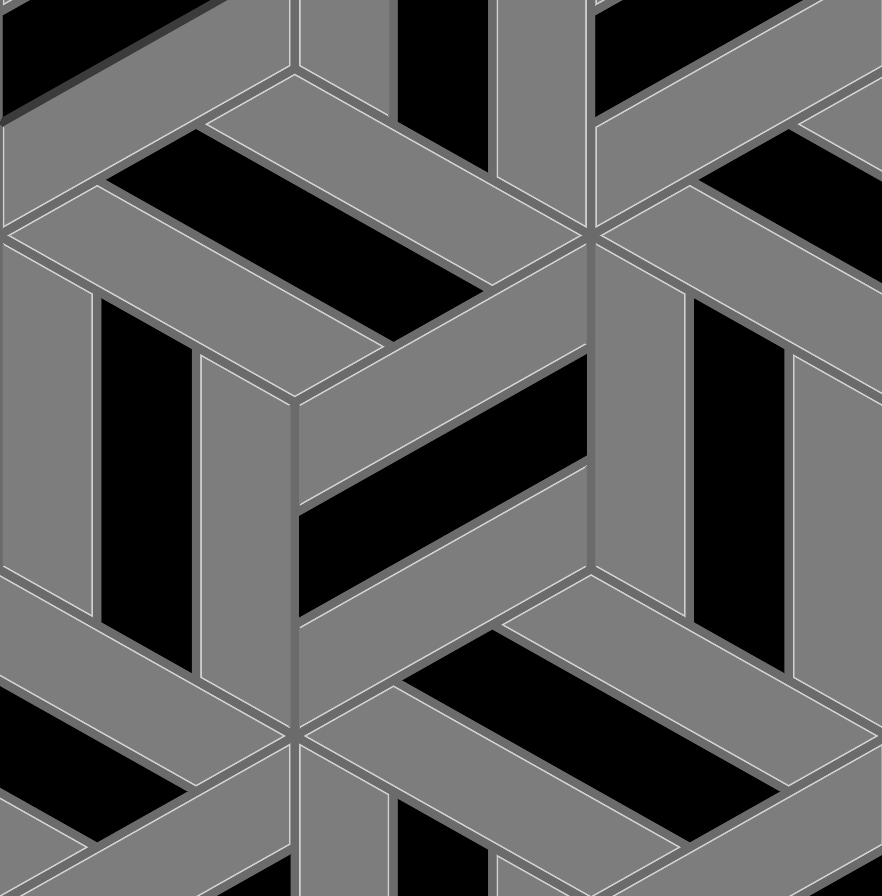
Give the GLSL for this pattern, as a WebGL 2 fragment shader.

```glsl
#version 300 es
precision highp float;
// Tumbling cubes whose faces carry a black stripe between two grey planks.
uniform vec2 u_resolution;
out vec4 fragColor;

const vec2 HALF_CELL = vec2(0.3307, 0.1862); // half cube width, quarter cube height
const float SLANT = 0.3245;                  // face width across a slanted edge

// Offset from the nearest cube centre; the hexagon spans x -1..1, y -2..2.
vec2 cubeOffset(vec2 g) {
  vec2 period = vec2(2.0, 6.0), mid = period * 0.5;
  vec2 a = mod(g + mid, period) - mid;
  vec2 b = mod(g, period) - mid;
  vec2 metric = vec2(sqrt(3.0), 1.0);
  return length(a * metric) < length(b * metric) ? a : b;
}

void main() {
  float pixel = 1.0 / u_resolution.y;
  vec2 p = gl_FragCoord.xy * pixel;
  vec2 g = (p - vec2(0.329, 0.551)) / HALF_CELL;
  vec2 c = cubeOffset(g);
  float row = round((g.y - c.y) / 3.0);

  // Face coordinates: x across the planks, y along them, both 0..1.
  bool top = c.y > abs(c.x);
  bool left = !top && c.x < 0.0;
  vec2 face, size;
  if (top) {
    face = vec2(c.y + c.x, c.y - c.x) * 0.5;
    size = vec2(SLANT);
  } else if (left) {
    face = vec2(-c.x, -(c.x + c.y) * 0.5);
    size = vec2(HALF_CELL.x, SLANT);
  } else {
    face = vec2((c.x - c.y) * 0.5, c.x);
    size = vec2(SLANT, HALF_CELL.x);
  }

  // Distances to the plank joints and to the four face edges.
  float joint = abs(fract(face.x * 3.0 + 0.5) - 0.5) / 3.0 * size.x;
  vec2 edge = min(face, 1.0 - face) * size;
  float d = min(joint, edge.y);
  bool black = abs(face.x - 0.5) < 1.0 / 6.0;

  // Variation: plain upright edges in the middle row, worn joints at upper left.
  float upright = left ? edge.x : edge.y;
  bool plain = row == 0.0 && !top && upright < d + 0.0001;
  bool worn = row == 1.0 && !top && p.x < 0.55
    && abs(face.x - 2.0 / 3.0) < 0.1 && joint < edge.y;

  // Plank, bright rim on grey planks, then the dark line on top.
  float halfLine = 0.0047;
  vec3 color = vec3(black ? 0.0 : 0.49);
  if (!black && !plain && !worn) {
    float rim = 1.0 - smoothstep(0.0004, 0.0004 + pixel, abs(d - halfLine - 0.0009));
    color = mix(color, vec3(0.82), rim);
  }
  vec3 lineColor = vec3(worn && !left ? 0.23 : 0.42);
  float line = 1.0 - smoothstep(-0.5, 0.5, (d - halfLine) / pixel);
  fragColor = vec4(mix(color, lineColor, line), 1.0);
}
```
